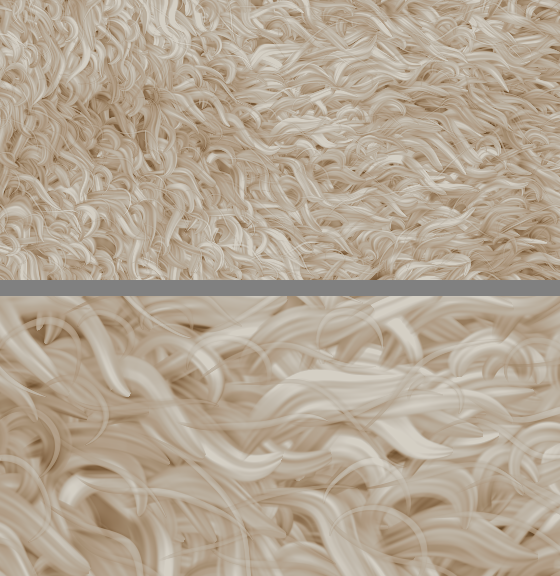
Top: the whole. Bottom: its middle third, enlarged.
Reproduce this texture procedurally as a WebGL 2 fragment shader.

```glsl
#version 300 es
precision highp float;
// Curly fleece: overlapping tapered locks are scattered on jittered grids and
// layered like shingles. Each lock is a wave or an arc with its own fibre grain,
// dark root and soft shadow; the summed tone is looked up in a wool palette.

uniform vec2 u_resolution;
out vec4 fragColor;

const int   LAYERS       = 5;      // the last layer holds loose single hairs
const float CELL         = 0.085;  // spacing of locks, in canvas heights
const float BASE_TONE    = 4.15;
const float FIBRE_GAIN   = 5.0;
const float ROOT_SHADE   = 2.3;
const float CAST_SHADOW  = 0.55;
const float ARC_SPAN     = 3.7;    // radians covered by a curl
const vec2  LOCK_WIDTH   = vec2(0.017, 0.033);
const vec2  LOCK_REACH   = vec2(0.085, 0.13);
const float HAIR_WIDTH   = 0.005;

const vec3 WOOL[8] = vec3[8](
  vec3(0.38, 0.27, 0.15), vec3(0.49, 0.37, 0.24), vec3(0.58, 0.47, 0.35),
  vec3(0.64, 0.55, 0.44), vec3(0.69, 0.61, 0.52), vec3(0.72, 0.67, 0.60),
  vec3(0.76, 0.73, 0.68), vec3(0.83, 0.81, 0.77));

float hash1(vec2 p) {
  vec3 q = fract(p.xyx * 0.1031);
  q += dot(q, q.yzx + 33.33);
  return fract((q.x + q.y) * q.z);
}

vec4 hash4(vec3 p) {
  vec4 q = fract(p.xyzx * vec4(0.1031, 0.1030, 0.0973, 0.1099));
  q += dot(q, q.wzxy + 33.33);
  return fract((q.xxyz + q.yzzw) * q.zywx);
}

float noise(vec2 p) {
  vec2 i = floor(p), f = fract(p);
  f = f * f * (3.0 - 2.0 * f);
  return mix(mix(hash1(i), hash1(i + vec2(1, 0)), f.x),
             mix(hash1(i + vec2(0, 1)), hash1(i + vec2(1, 1)), f.x), f.y);
}

// Hanging locks on the left turn into sideways waves on the right.
float flowAngle(vec2 p) {
  return mix(-1.15, 0.08, smoothstep(0.0, 1.5, p.x))
       + 0.28 * sin(p.x * 5.3 + p.y * 3.1) + 0.22 * sin(p.y * 8.0 - p.x * 3.7);
}

// Broad light and dark areas of the coat.
float coatShade(vec2 p) {
  vec2 hollow = (p - vec2(0.45, 0.45)) / vec2(0.48, 0.24);
  vec2 crest = (p - vec2(0.25, 0.95)) / vec2(0.6, 0.25);
  return 1.5 * (noise(p * 3.2 + 7.0) - 0.5) + 0.8 * (noise(p * 8.0) - 0.5)
       - 1.1 * exp(-dot(hollow, hollow)) + 0.6 * exp(-dot(crest, crest)) + 0.1;
}

void drawLock(inout float tone, vec2 d, vec2 home, vec4 rnd, bool loose) {
  if (dot(d, d) > 0.024) return;
  float vary = fract(rnd.x * 17.3);
  float curl = mix(1.0, 0.35, smoothstep(0.3, 1.5, home.x));
  float angle = flowAngle(home) + (rnd.x - 0.5) * 1.1;
  float along, across, reach;

  // Centre line: along runs 0..1 from root to tip, across is signed distance.
  if (rnd.z < 0.5 * curl) {
    angle += 1.5708;
    float radius = mix(0.03, 0.058, rnd.y);
    vec2 q = vec2(dot(d, vec2(cos(angle), sin(angle))),
                  dot(d, vec2(-sin(angle), cos(angle))));
    if (vary < 0.25) q.y = -q.y;
    along = 0.5 - atan(q.y, q.x + 1e-6) / ARC_SPAN;
    across = length(q) - radius;
    reach = radius * ARC_SPAN * 0.5;
  } else {
    vec2 q = vec2(dot(d, vec2(cos(angle), sin(angle))),
                  dot(d, vec2(-sin(angle), cos(angle))));
    reach = mix(LOCK_REACH.x, LOCK_REACH.y, rnd.y);
    float pitch = mix(17.0, 27.0, vary);
    float swing = mix(0.017, 0.032, curl * rnd.w + 0.3 * rnd.y);
    float phase = pitch * q.x + (rnd.w - 0.5) * 3.6;
    float slope = swing * pitch * sin(phase);
    along = 0.5 + 0.5 * q.x / reach;
    across = (q.y - swing * cos(phase)) * inversesqrt(1.0 + slope * slope);
  }
  if (along <= 0.01 || along >= 0.99) return;

  // Tapered body with a frayed outline.
  float fullWidth = loose ? HAIR_WIDTH : mix(LOCK_WIDTH.x, LOCK_WIDTH.y, rnd.w);
  float width = fullWidth * 1.9 * sqrt(along) * pow(1.0 - along, 0.6);
  float edge = abs(across) / width;
  if (edge > 1.8) return;
  float strand = across * fullWidth / (0.35 * fullWidth + 0.65 * width);
  float run = along * reach;
  float fibre = 0.58 * noise(vec2(strand * 105.0 + rnd.x * 90.0, run * 22.0 + rnd.y * 70.0))
              + 0.42 * noise(vec2(strand * 200.0 + rnd.z * 90.0, run * 34.0 + rnd.w * 70.0));
  float soft = max(0.38, 1.2 / (u_resolution.y * width));
  float cover = smoothstep(0.0, soft, 1.0 - edge + (fibre - 0.5) * 0.75);
  cover *= smoothstep(0.0, 0.12, along) * (loose ? 0.55 : 0.96);

  // Light on the rounded crown, shade at root, tip and underside.
  float lit = BASE_TONE + (rnd.y - 0.5) * 1.5 + (fibre - 0.5) * FIBRE_GAIN
            + 1.0 * (0.5 - min(edge * edge, 1.4)) + 0.4 * clamp(across / width, -1.0, 1.0)
            - ROOT_SHADE * (1.0 - smoothstep(0.0, 0.42, along))
            - 0.4 * smoothstep(0.8, 1.0, along);
  tone -= CAST_SHADOW * smoothstep(1.8, 0.8, edge) * smoothstep(0.1, 0.4, along);
  tone = mix(tone, lit + (loose ? 0.5 : 0.0), cover);
}

void main() {
  vec2 p = gl_FragCoord.xy / u_resolution.y;
  vec2 frizz = vec2(noise(p * 13.0), noise(p * 13.0 + 40.0)) - 0.5;
  vec2 q = p + 0.022 * frizz;
  float tone = 1.4 + 2.0 * noise(q * vec2(60.0, 35.0));

  // Upper and left locks lie over the roots of those below.
  for (int layer = 0; layer < LAYERS; layer++) {
    vec2 shift = CELL * vec2(0.37, 0.61) * float(layer);
    vec2 base = floor((q + shift) / CELL);
    for (int j = -2; j <= 2; j++)
      for (int i = 2; i >= -2; i--) {
        vec2 cell = base + vec2(i, j);
        vec4 place = hash4(vec3(cell + 50.0, float(layer) * 7.0 + 3.0));
        vec4 rnd = hash4(vec3(cell + 90.0, float(layer) * 11.0 + 61.0));
        vec2 home = (cell + 0.1 + 0.8 * place.xy) * CELL - shift;
        drawLock(tone, q - home, home, rnd, layer == LAYERS - 1);
      }
  }

  float level = clamp(tone + coatShade(p) + 1.0, 0.0, 6.999);
  int step0 = int(level);
  fragColor = vec4(mix(WOOL[step0], WOOL[step0 + 1], fract(level)), 1.0);
}
```
